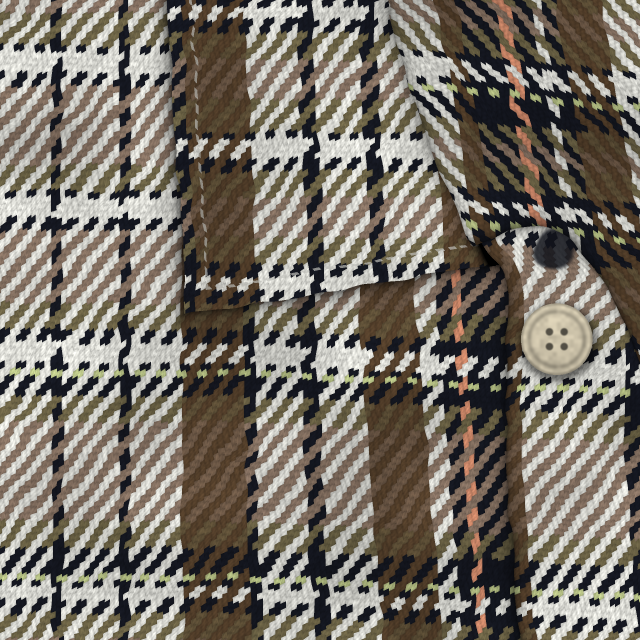
Give the GLSL for this texture, as a three.js fragment shader.

```glsl
// Plaid twill shirt: a pocket flap, a collar fold and a buttoned placket over the base cloth.
// Each piece has its own sheared thread grid; warp and weft stripe colours are picked per
// thread and interlaced as a 2/2 twill. Lengths are hundredths of the canvas, y runs down.
varying vec2 vUv;

const vec2 THREAD = vec2(0.81, 1.03);
const vec3 WHITE = vec3(0.85, 0.85, 0.825);
const vec3 NAVY = vec3(0.08, 0.09, 0.125);
const vec3 BROWN = vec3(0.325, 0.245, 0.165);
const vec3 TAN = vec3(0.52, 0.44, 0.38);
const vec3 OLIVE = vec3(0.42, 0.385, 0.27);
const vec3 LIME = vec3(0.70, 0.74, 0.51);
const vec3 ORANGE = vec3(0.80, 0.53, 0.41);

float hash(vec2 p) {
  vec3 h = fract(p.xyx * 0.1031);
  h += dot(h, h.yzx + 33.33);
  return fract((h.x + h.y) * h.z);
}

float noise(vec2 p) {
  vec2 i = floor(p), f = fract(p);
  f = f * f * (3.0 - 2.0 * f);
  return mix(mix(hash(i), hash(i + vec2(1, 0)), f.x),
             mix(hash(i + vec2(0, 1)), hash(i + 1.0), f.x), f.y);
}

float within(float x, float a, float b) { return step(a, x) * step(x, b); }

// Slants the thread ends along the diagonal
vec2 slant(vec2 q, float lean) {
  return q + vec2(0.0, 0.45 * lean * THREAD.y * (fract(q.x / THREAD.x) - 0.5));
}

vec2 snap(vec2 q) { return (floor(q / THREAD) + 0.5) * THREAD; }

// Weft stripes around a band at d = 0; limeSide (-1, 0, 1) is its wide navy side
vec3 weftBand(float d, float limeSide) {
  float a = abs(d), e = d * limeSide;
  float navyReach = 3.1 + 4.0 * step(0.01, e);
  vec3 c = mix(TAN, OLIVE, step(a, navyReach + 4.2));
  c = mix(c, NAVY, step(a, navyReach));
  c = mix(c, LIME, within(e, 2.5, 3.53));
  return mix(c, WHITE, step(a, 1.2));
}

vec3 baseWeft(float y) {
  if (y > 74.0) return weftBand(y - 93.0, -1.0);
  if (y > 44.0) return weftBand(y - 55.0, 1.0);
  float d = mod(y + 1.6, 22.75) - 11.4;
  return d > 3.1 ? TAN : weftBand(d, 0.0);
}

vec3 baseWarp(float x) {
  float navy = within(x, 7.8, 9.8) + within(x, 18.3, 20.5) + within(x, 38.2, 39.4)
             + within(x, 47.3, 49.4) + step(69.0, x);
  vec3 c = mix(WHITE, BROWN, within(x, 28.6, 38.2) + within(x, 57.0, 66.0));
  return mix(mix(c, NAVY, navy), ORANGE, within(x, 71.2, 73.2));
}

vec3 flapWarp(float x) {
  vec3 c = mix(WHITE, BROWN, within(x, 28.2, 37.8) + step(67.5, x));
  return mix(c, NAVY, step(x, 28.2) + within(x, 46.1, 48.2) + within(x, 56.0, 58.1));
}

vec3 collarWarp(float x) {
  vec3 c = mix(WHITE, BROWN, within(x, 67.7, 71.0) + within(x, 86.5, 94.0));
  c = mix(c, NAVY, within(x, 71.0, 82.5) + within(x, 84.3, 86.5));
  return mix(c, ORANGE, within(x, 77.0, 79.0));
}

// 2/2 twill with rounded floats; lean sets the direction of the diagonals
vec3 weave(vec2 q, vec3 warp, vec3 weft, float lean) {
  vec2 t = q / THREAD, cell = floor(t), f = fract(t);
  float phase = mod(cell.x * lean + cell.y, 4.0);
  bool warpUp = phase < 2.0;
  float across = warpUp ? f.x : f.y;
  float along = warpUp ? (phase + f.y) * 0.5 : (phase - 2.0 + (lean > 0.0 ? f.x : 1.0 - f.x)) * 0.5;
  float relief = 0.8 + 0.14 * sin(3.1416 * across) + 0.1 * sin(3.1416 * along);
  float twist = 0.04 * sin(6.2832 * (across + along * 3.0));
  float wear = 0.94 + 0.1 * hash(cell + 7.0) + 0.12 * (noise(q * 5.0) - 0.5);
  // Tan and olive wefts sink into the brown columns
  float sunk = step(distance(warp, BROWN), 0.01) * within(weft.r, 0.4, 0.6);
  return (warpUp ? warp : mix(weft, BROWN, 0.5 * sunk)) * (relief + twist) * wear;
}

vec3 scene(vec2 p) {
  vec2 w = p + 0.8 * vec2(noise(p * 0.3), noise(p * 0.3 + 40.0)) - 0.4;

  // Outlines of the pieces, positive inside
  float flap = min(w.x - 26.3 - 0.055 * w.y, 49.2 - 0.165 * (w.x - 29.3) - w.y);
  float collar = w.x - 60.5 - 0.2 * w.y - 0.004 * w.y * w.y;
  float foldTop = 35.5 + (w.x > 84.0 ? 0.08 : 0.03) * pow(abs(w.x - 84.0), 2.0);
  float edgeX = 79.0 + 0.0015 * pow(abs(w.y - 60.0), 2.0) - 5.0 * (1.0 - smoothstep(36.0, 44.0, w.y));
  float placket = min(w.x - edgeX, w.y - foldTop);

  vec2 q = w - vec2(0.08 * smoothstep(20.0, 70.0, w.x) * (w.y - 56.0), 0.05 * max(w.x - 35.0, 0.0));
  vec3 col;
  if (placket > 0.0) {
    q = slant(vec2(w.x - edgeX, q.y), 1.0);
    vec2 s = snap(q);
    vec3 warp = mix(mix(BROWN, WHITE, step(2.7, s.x)), NAVY, step(18.3, s.x));
    col = weave(q, warp, baseWeft(s.y), 1.0) * (1.0 - 0.4 * exp(-placket * 1.5));
    col = mix(col, NAVY * 0.8, 0.85 * (1.0 - smoothstep(2.6, 3.6, length(w - vec2(86.6, 39.0)))));
  } else if (collar > 0.0 && w.y < foldTop) {
    q = slant(vec2(w.x - 0.17 * w.y, w.y - 0.1 * (w.x - 80.0)), -1.0);
    vec2 s = snap(q);
    col = weave(q, collarWarp(s.x), weftBand(mod(s.y - 1.5, 21.0) - 10.5, 1.0), -1.0);
    col *= 0.95 - 0.3 * exp(-collar * 1.2);
  } else if (flap > 0.0) {
    q = slant(vec2(w.x - 0.05 * w.y, w.y), 1.0);
    vec2 s = snap(q);
    col = weave(q, flapWarp(s.x), weftBand(mod(s.y + 8.9, 21.4) - 10.7, 0.0), 1.0);
    float stitch = step(abs(flap - 3.6), 0.22) * step(fract((w.x - w.y) * 0.45), 0.6);
    col = mix(col, WHITE * 0.85, stitch * 0.7) * (1.0 - 0.35 * exp(collar * 0.9));
  } else {
    q = slant(q, 1.0);
    vec2 s = snap(q);
    col = weave(q, baseWarp(s.x), baseWeft(s.y), 1.0) * (1.0 - 0.55 * exp(flap * 0.9));
  }
  if (placket < 0.0) col *= 1.0 - 0.5 * exp(placket * 0.9);
  col *= 0.9 + 0.2 * noise(p * 0.09 + 3.0);

  // Four-hole button with a raised rim and a soft shadow
  vec2 b = p - vec2(87.0, 53.0);
  float r = length(b);
  col *= 1.0 - 0.5 * (1.0 - smoothstep(5.2, 7.0, length(b - vec2(0.2, 0.5))));
  vec3 shell = vec3(0.82, 0.78, 0.68) * (0.9 + 0.15 * noise(p * 1.5) - 0.012 * b.y);
  shell *= 1.0 - 0.2 * exp(-pow(abs(r - 4.3) * 2.5, 2.0)) - 0.25 * smoothstep(5.0, 5.6, r);
  shell *= 0.4 + 0.6 * smoothstep(0.4, 0.75, length(abs(b) - 1.15));
  return mix(col, shell, step(r, 5.6));
}

void main() {
  // Nine samples per fragment smooth every edge
  vec2 texel = fwidth(vUv);
  vec3 sum = vec3(0.0);
  for (int i = 0; i < 9; i++) {
    vec2 offset = vec2(mod(float(i), 3.0), floor(float(i) / 3.0)) / 3.0 - 1.0 / 3.0;
    vec2 uv = vUv + offset * texel;
    sum += scene(vec2(uv.x, 1.0 - uv.y) * 100.0);
  }
  gl_FragColor = vec4(sum / 9.0, 1.0);
}
```
